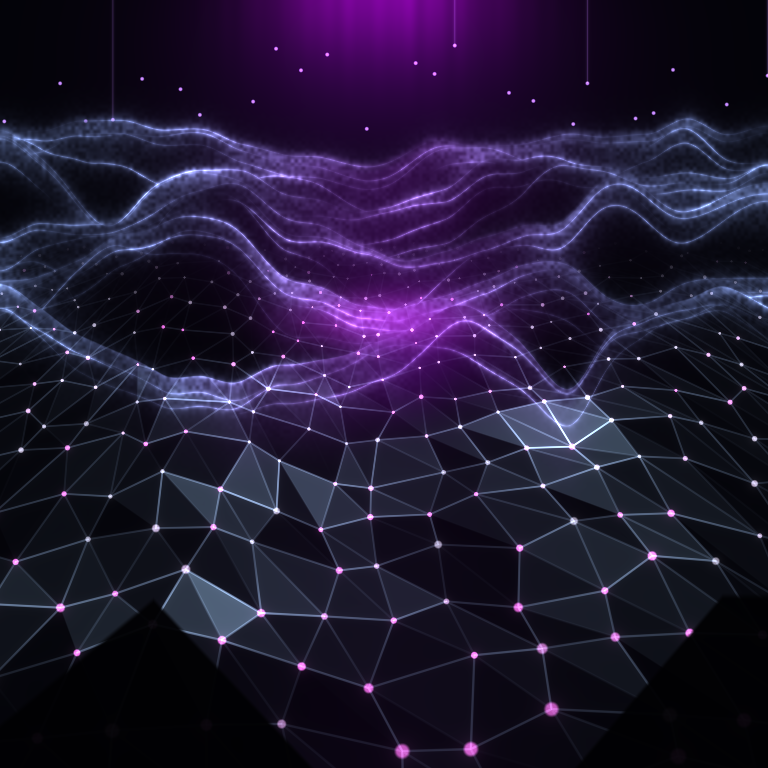
Write a three.js fragment shader that draws this background.

```glsl
// Glowing night terrain: misty ridges under a magenta sky, low-poly net in front.
// Ridges are sums of bumps layered back to front with wandering strands; the net
// is a jittered perspective grid whose triangles, edges and nodes are lit.
varying vec2 vUv;

const vec3 NIGHT = vec3(.01, .01, .03), PLUM = vec3(.14, .01, .2),
  MAGENTA = vec3(.3, .07, .33), MIST_BLUE = vec3(.47, .56, .8),
  MIST_VIOLET = vec3(.66, .46, .86), FACET_TEAL = vec3(.38, .48, .56),
  EDGE_LIGHT = vec3(.62, .74, .9), NODE_WHITE = vec3(.95, .9, 1.),
  NODE_PINK = vec3(.95, .42, .88);
const float HORIZON = .82, COLUMN_STEP = .145, ROW_STEP = .125, JITTER = .55, DROPS = 24.;

float hash(vec2 p) {
  p = fract(p * vec2(.1731, .2317) + .137);
  p += dot(p, p.yx + 19.19);
  return fract(p.x * p.y * 43.17);
}

float noise(vec2 p) {
  vec2 i = floor(p), f = fract(p);
  f = f * f * (3. - 2. * f);
  return mix(mix(hash(i), hash(i + vec2(1., 0.)), f.x),
             mix(hash(i + vec2(0., 1.)), hash(i + 1.), f.x), f.y);
}

float bump(float x, float center, float width) {
  float d = (x - center) / width;
  return exp(-d * d);
}

float blob(vec2 p, float x, float y, float w, float h) {
  return bump(p.x, x, w) * bump(p.y, y, h);
}

// Crest height of each ridge, from the farthest (0) to the nearest (4).
float ridge(int i, float x) {
  if (i == 0) return .835 - .05 * bump(x, .5, .17) + .03 * bump(x, .57, .04);
  if (i == 1) return .775 + .045 * bump(x, 0., .06) - .065 * bump(x, .14, .05)
    - .05 * bump(x, .46, .1) + .03 * bump(x, .7, .06);
  if (i == 2) return .7 + .06 * bump(x, .28, .09) - .03 * bump(x, .53, .1)
    + .07 * bump(x, .8, .06) + .065 * bump(x, 1., .1);
  if (i == 3) return .635 + .085 * bump(x, .26, .08) + .04 * bump(x, .13, .07)
    - .035 * bump(x, .48, .09) + .02 * bump(x, .7, .06) - .03 * bump(x, .83, .05);
  return .56 + .06 * bump(x, 0., .08) - .06 * bump(x, .27, .09) - .035 * bump(x, .42, .06)
    + .05 * bump(x, .6, .06) - .07 * bump(x, .74, .045) + .06 * bump(x, .92, .1);
}

// Where the net catches light.
float lightField(vec2 p) {
  return .95 * blob(p, .72, .43, .12, .05) + .5 * blob(p, .3, .36, .14, .06)
    + .35 * blob(p, .44, .42, .12, .09) + .55 * blob(p, .28, .49, .11, .03)
    + blob(p, .27, .21, .07, .04) + .3 * blob(p, .03, .2, .18, .06)
    + .35 * blob(p, .45, .22, .1, .06) + .25 * blob(p, .8, .27, .13, .12);
}

float swell(float x) {
  return .05 * bump(x, .87, .14) + .04 * bump(x, .24, .1) - .03 * bump(x, .47, .1);
}

vec2 netVertex(vec2 id) {
  vec2 g = id + JITTER * (vec2(hash(id), hash(id + 37.)) - .5);
  float s = exp(-g.y * ROW_STEP), x = .5 + g.x * COLUMN_STEP * s;
  return vec2(x, HORIZON - s + swell(x));
}

float segment(vec2 p, vec2 a, vec2 b) {
  vec2 d = b - a;
  return length(p - a - d * clamp(dot(p - a, d) / dot(d, d), 0., 1.));
}

float side(vec2 p, vec2 a, vec2 b) {
  vec2 d = b - a;
  return (d.x * (p.y - a.y) - d.y * (p.x - a.x)) / length(d);
}

// One triangle with a flat random shade.
float facet(vec2 p, vec2 a, vec2 b, vec2 c, float shade) {
  float inside = min(side(p, a, b), min(side(p, b, c), side(p, c, a)));
  return smoothstep(-.0012, .0012, inside) * (.06 + lightField((a + b + c) / 3.)) * (.1 + shade);
}

float stroke(float d, float width) {
  return 1. - smoothstep(width * .4, width * 1.8, d) + .1 * exp(-d / .004);
}

vec3 sky(vec2 p) {
  float rays = .85 + .3 * noise(p * vec2(75., 2.));
  vec3 col = NIGHT + vec3(.4, 0., .46) * rays * blob(p, .5, 1.03, .15, .1);
  col += PLUM * blob(p, .5, .93, .25, .17);
  // Falling sparks, some with a trail.
  for (float k = 0.; k < DROPS; k++) {
    vec2 q = p - vec2((k + hash(vec2(k, 3.))) / DROPS, .81 + .15 * hash(vec2(k, 8.)));
    float trail = step(.8, hash(vec2(k, 15.))) * step(0., q.y) * exp(-abs(q.x) / .001);
    col += MIST_VIOLET * (.3 * trail + 1.2 - 1.2 * smoothstep(.001, .0035, length(q)));
  }
  return col;
}

vec3 addRidges(vec3 col, vec2 p) {
  float center = bump(p.x, .51, .22);
  vec3 tint = mix(MIST_BLUE, MIST_VIOLET, .6 * center);
  float grain = .65 + .7 * noise(p * 210.);
  for (int i = 0; i < 5; i++) {
    float k = float(i), soft = mix(.012, .0015, k / 4.), strands = 0.;
    float d = ridge(i, p.x) + .022 * (noise(vec2(p.x * 19., k * 9.)) - .5) - p.y;
    float depth = max(d, 0.), patch_ = noise(vec2(p.x * 8. + k * 3., p.y * 14.));
    // Bright threads that wander off the crest.
    for (float j = 0.; j < 4.; j++) {
      float w = d - j * .026 * noise(vec2(p.x * 8. + j * 7., k * 9. + j));
      float level = noise(vec2(p.x * 11. + j * 5., k * 5. + j));
      strands += level * level * (exp(-abs(w) / .0016) + .3 * exp(-abs(w) / .007));
    }
    vec3 body = mix(NIGHT, PLUM, center * (1. - .8 * smoothstep(.03, .16, depth)));
    body += tint * grain * (.1 + .9 * patch_ * patch_) * exp(-depth / .032) * .75;
    col = mix(col, body, smoothstep(-soft, soft, d));
    col += tint * grain * (strands * .9 + .1 * exp(-abs(d) / .014));
  }
  return col;
}

vec3 addNet(vec3 col, vec2 p) {
  float s = max(HORIZON - p.y + swell(p.x), .06);
  vec2 cell = floor(vec2((p.x - .5) / (COLUMN_STEP * s), -log(s) / ROW_STEP));
  float width = .0007 + .0009 * s, radius = .0019 + .013 * s * s;
  float shade = 0., edge = 0.;
  vec3 nodes = vec3(0.);
  for (int n = 0; n < 9; n++) {
    vec2 id = cell + vec2(mod(float(n), 3.), floor(float(n) / 3.)) - 1.;
    vec2 a = netVertex(id), b = netVertex(id + vec2(1., 0.));
    vec2 c = netVertex(id + vec2(0., 1.)), d = netVertex(id + 1.);
    float r = hash(id + 71.), t = hash(id + 113.);
    shade += facet(p, a, b, c, r) + facet(p, b, d, c, t);
    edge = max(edge, stroke(segment(p, a, b), width) * (.4 + .6 * r));
    edge = max(edge, stroke(segment(p, a, c), width) * (.2 + .6 * t));
    edge = max(edge, stroke(segment(p, b, c), width) * .4 * r);
    float dist = length(p - a), size = radius * (.6 + .5 * t);
    vec3 hue = mix(NODE_WHITE, NODE_PINK, smoothstep(.2, .7, r + .5 - 1.4 * a.y));
    nodes += hue * (.5 + .5 * r) * (1. - smoothstep(size * .6, size * 1.1, dist) + .2 * exp(-dist / size));
  }
  float ground = smoothstep(0., .03, ridge(4, p.x) - p.y);
  float near = 1. - smoothstep(.52, .7, p.y);
  float open = 1. - .85 * blob(p, .55, .52, .08, .08);
  col += FACET_TEAL * shade * ground * open;
  col += EDGE_LIGHT * edge * near * open * (.25 + lightField(p)) * mix(.5, 1., ground);
  return col + nodes * near;
}

void main() {
  vec2 p = vUv;
  vec3 col = addRidges(sky(p), p);
  // Magenta light in the valley, plum on the hill.
  col += MAGENTA * blob(p, .5, .585, .11, .035) + PLUM * .6 * blob(p, .56, .53, .08, .08);
  col = addNet(col, p);
  // Black hollows along the bottom.
  float leftHill = .22 - max(.82 * (.2 - p.x), 1.06 * (p.x - .2));
  float rightHill = min(1.17 * p.x - .876, .225);
  float hollow = smoothstep(-.004, .006, max(leftHill, rightHill) - p.y);
  gl_FragColor = vec4(min(mix(col, NIGHT * .4, hollow * .96), 1.), 1.);
}
```
